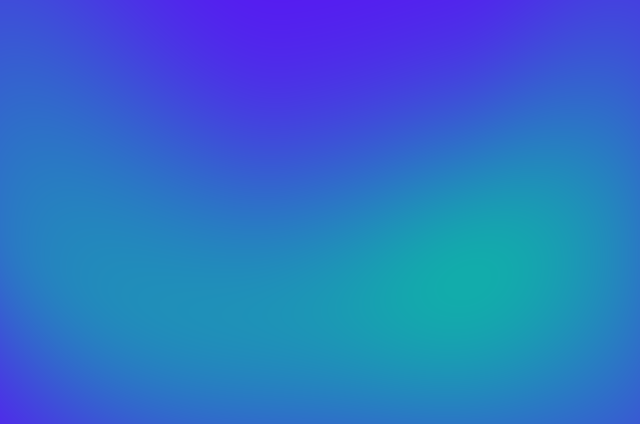
Write a Shadertoy shader that draws this background.

```glsl
#define VIOLET vec3(0.35, 0.08, 0.96)
#define TEAL vec3(0.07, 0.675, 0.67)
#define RIDGE_LEVEL 0.82
#define GLOW_X 0.74
#define GLOW_WIDTH 0.20
#define GLOW_GAIN 0.19
#define EDGE_FADE 0.19
#define SPREAD_UP 0.32
#define SPREAD_DOWN 0.29

// Height of the teal ridge: high at the left, lowest near the middle
float ridgeHeight(float x) {
    return 0.475 + x * (-1.303 + x * (2.319 - 1.091 * x));
}

// Brightness along the ridge: one broad glow, fading at both sides
float ridgeStrength(float x) {
    float d = (x - GLOW_X) / GLOW_WIDTH;
    float glow = GLOW_GAIN * exp(-d * d);
    float sides = exp(-x / 0.10) + exp((x - 1.0) / 0.08);
    return RIDGE_LEVEL + glow - EDGE_FADE * sides;
}

// Softness above the ridge: tighter in the middle, so violet dips there
float spreadAbove(float x) {
    float left = 1.0 - smoothstep(0.0, 0.45, x);
    float right = smoothstep(0.7, 1.1, x);
    return SPREAD_UP + 0.19 * left + 0.17 * right;
}

// Softness below the ridge: widens towards the right
float spreadBelow(float x) {
    return SPREAD_DOWN + 0.17 * x * x * x;
}

void mainImage(out vec4 fragColor, in vec2 fragCoord) {
    vec2 uv = fragCoord / iResolution.xy;

    // Gaussian falloff away from the ridge
    float offset = uv.y - ridgeHeight(uv.x);
    float spread = offset > 0.0 ? spreadAbove(uv.x) : spreadBelow(uv.x);
    float d = offset / spread;
    float amount = ridgeStrength(uv.x) * exp(-0.5 * d * d);

    fragColor = vec4(mix(VIOLET, TEAL, clamp(amount, 0.0, 1.0)), 1.0);
}
```
